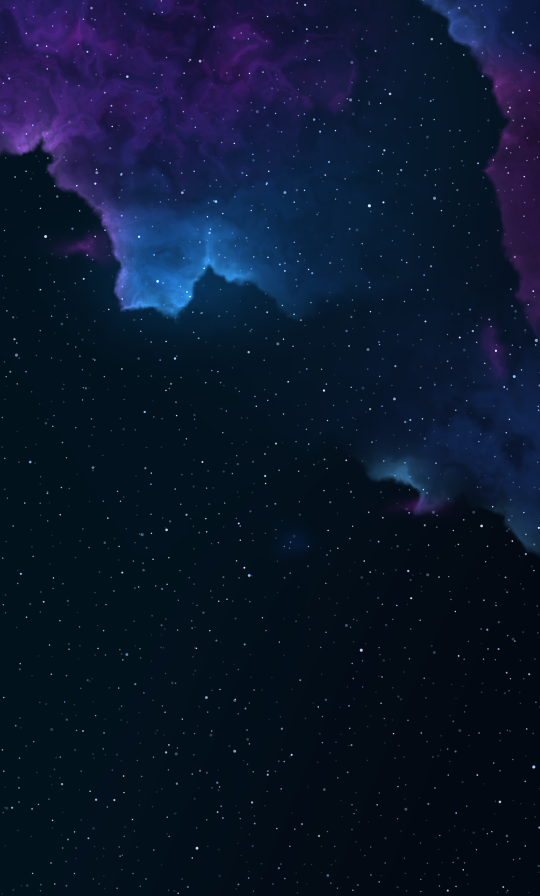
Write a WebGL 2 fragment shader that draws this background.

```glsl
#version 300 es
precision highp float;
// Night sky with nebula clouds: three jagged cloud banks are signed distances
// to polylines, roughened by domain-warped value noise and lit along the rim.
// Hashed grids of round stars are scattered over a dark teal gradient.
uniform vec2 u_resolution;
out vec4 fragColor;

// Each bank lies above its polyline; the right one has its axes swapped.
const vec2 LEFT_BANK[12] = vec2[12](
  vec2(-.05, .83), vec2(.02, .838), vec2(.05, .852), vec2(.08, .792),
  vec2(.12, .752), vec2(.145, .658), vec2(.195, .642), vec2(.215, .68),
  vec2(.237, .708), vec2(.28, .678), vec2(.325, .645), vec2(.7, .72));
const vec2 RIGHT_BANK[12] = vec2[12](
  vec2(.58, .62), vec2(.665, .597), vec2(.72, .573), vec2(.76, .56),
  vec2(.805, .54), vec2(.83, .565), vec2(.875, .57), vec2(.915, .53),
  vec2(.95, .525), vec2(.985, .495), vec2(1., .475), vec2(1.05, .42));
const vec2 LOWER_BANK[12] = vec2[12](
  vec2(.2, .54), vec2(.25, .52), vec2(.3, .505), vec2(.4, .49),
  vec2(.44, .475), vec2(.463, .455), vec2(.475, .425), vec2(.52, .445),
  vec2(.56, .425), vec2(.58, .385), vec2(.66, .37), vec2(.7, .36));

vec3 hash3(vec2 p) {
  vec3 q = fract(p.xyx * vec3(.1031, .103, .0973));
  q += dot(q, q.yxz + 33.33);
  return fract((q.xxy + q.yzz) * q.zyx);
}

float noise(vec2 p) {
  vec2 i = floor(p), f = fract(p);
  f = f * f * (3. - 2. * f);
  return mix(mix(hash3(i).x, hash3(i + vec2(1, 0)).x, f.x),
             mix(hash3(i + vec2(0, 1)).x, hash3(i + vec2(1, 1)).x, f.x), f.y);
}

float fbm(vec2 p) {
  float sum = 0., amp = .5;
  for (int i = 0; i < 5; i++) {
    sum += amp * noise(p);
    p = mat2(1.6, 1.2, -1.2, 1.6) * p + 7.3;
    amp *= .5;
  }
  return sum;
}

// Signed distance to a polyline, positive above it.
float bank(vec2 p, vec2 pts[12]) {
  float dist = 1., side = 1.;
  for (int i = 0; i < 11; i++) {
    vec2 a = pts[i], ab = pts[i + 1] - a, ap = p - a;
    float t = clamp(dot(ap, ab) / dot(ab, ab), 0., 1.);
    dist = min(dist, length(ap - ab * t));
    if (ap.x >= 0. && ap.x < ab.x) side = sign(ap.y * ab.x - ap.x * ab.y);
  }
  return dist * side;
}

float blob(vec2 p, vec2 centre, vec2 radius) {
  vec2 q = (p - centre) / radius;
  return exp(-dot(q, q));
}

// Light that is sharp on the outer side and soft towards the inside.
float rim(float d, float falloff) {
  return smoothstep(-.006, .004, d) * exp(-max(d, 0.) * falloff);
}

vec3 stars(vec2 p) {
  vec3 light = vec3(0);
  float pixel = 1. / u_resolution.y;
  for (int layer = 0; layer < 3; layer++) {
    float cell = .016 + .013 * float(layer);
    vec2 id = floor(p / cell);
    vec3 h = hash3(id + 71. * float(layer)), k = hash3(id + 19.7 + 37. * float(layer));
    float radius = .0006 + .0005 * float(layer) * k.y;
    float d = length(p - (id + .15 + .7 * h.xy) * cell);
    float disc = 1. - smoothstep(radius - pixel * .6, radius + pixel * .8, d);
    light += disc * step(h.z, .55) * (.12 + .8 * k.x * k.x) * mix(vec3(.6, .8, 1), vec3(1), k.z);
  }
  return light;
}

void main() {
  vec2 p = gl_FragCoord.xy / u_resolution.y;
  p.x *= .6016 * u_resolution.y / u_resolution.x;

  // Noise for the torn edges, the cloud body and thin filaments.
  vec2 warp = vec2(fbm(p * 24.), fbm(p * 24. + 40.)) - .48;
  vec2 q = p + .045 * warp;
  float body = fbm(p * 9. + 2.5 * warp);
  float strand = pow(1. - abs(2. * fbm(p * 17. + 1.5 * warp + 9.) - 1.), 5.);
  float texture1 = .45 + 1.1 * body;

  // Dark sky, dimmer towards the lower right.
  vec3 col = mix(vec3(.008, .07, .115), vec3(.012, .035, .07), smoothstep(.25, .75, p.x + .25 - .4 * p.y));
  col += vec3(.015, .035, .065) * blob(p, vec2(.42, .82), vec2(.2, .25));

  // Left bank: indigo above, blue below, fading out to the right.
  float d = bank(q, LEFT_BANK);
  float inside = smoothstep(-.008, .025, d) * (1. - smoothstep(.24, .52, p.x));
  float violet = smoothstep(-.05, .13, p.y - .73 - .38 * (p.x - .12));
  col = mix(col, mix(vec3(.045, .17, .33), vec3(.085, .085, .27), violet) * texture1, inside * .9);
  col += vec3(.11, .02, .13) * strand * inside * violet;
  float fade = 1. - smoothstep(.24, .36, p.x);
  vec3 rimColor = mix(vec3(.46, .25, .58), vec3(.16, .38, .56), smoothstep(.11, .17, p.x));
  col += rimColor * fade * (rim(d, 75.) * (.2 + .9 * strand) + .28 * rim(d, 22.) * texture1);
  col += vec3(.02, .11, .2) * blob(p, vec2(.21, .69), vec2(.1, .06)) * texture1;

  // Right bank: violet strip with magenta rim, bluish at the top.
  d = bank(q.yx, RIGHT_BANK);
  float high = smoothstep(.9, .97, p.y);
  inside = smoothstep(-.01, .03, d) * smoothstep(.58, .68, p.y);
  col = mix(col, mix(vec3(.13, .07, .23), vec3(.05, .1, .25), high) * texture1, inside * .85);
  rimColor = mix(vec3(.4, .1, .36), vec3(.22, .28, .55), high);
  col += rimColor * smoothstep(.6, .67, p.y) * (rim(d, 80.) * (.15 + .7 * strand) + .25 * rim(d, 28.) * texture1);

  // Lower bank: navy haze with pale blue crests.
  d = bank(q, LOWER_BANK);
  inside = smoothstep(-.01, .03, d) * blob(p, vec2(.58, .5), vec2(.17, .14));
  col = mix(col, vec3(.065, .14, .3) * texture1, inside * .9);
  float crest = blob(p, vec2(.455, .47), vec2(.04, .035)) + blob(p, vec2(.58, .4), vec2(.035, .04));
  col += vec3(.22, .42, .56) * crest * (rim(d, 60.) * (.25 + .6 * strand) + .25 * rim(d, 20.));

  // Loose magenta wisps and a faint blue patch.
  float wisp = blob(q, vec2(.085, .725), vec2(.03, .012)) + .6 * blob(q, vec2(.27, .94), vec2(.025, .03))
    + .6 * blob(q, vec2(.36, .902), vec2(.035, .012)) + .6 * blob(q, vec2(.465, .435), vec2(.03, .01))
    + .5 * blob(q, vec2(.55, .61), vec2(.012, .025)) + .5 * blob(q, vec2(.08, .96), vec2(.05, .015));
  col += vec3(.3, .05, .3) * wisp * (.35 + .8 * strand);
  col += vec3(.01, .035, .1) * blob(q, vec2(.325, .395), vec2(.02, .02));

  fragColor = vec4(col + stars(p), 1);
}
```
